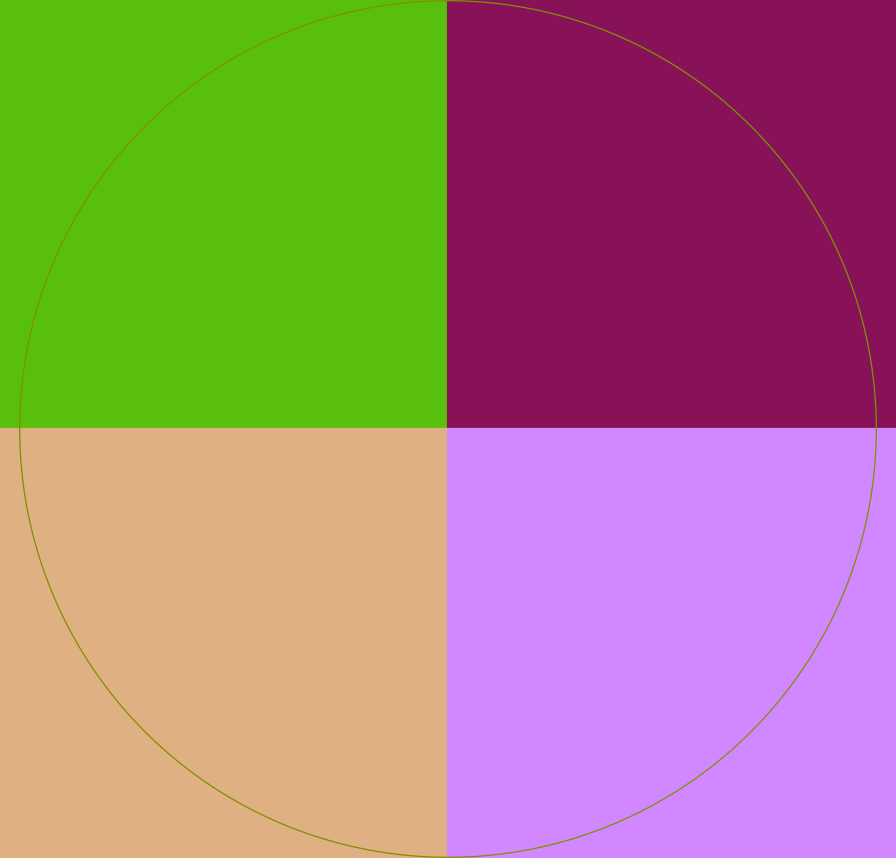
Reproduce this background procedurally as a WebGL 2 fragment shader.

```glsl
#version 300 es
precision highp float;
// Four flat colour quadrants with a thin olive ring touching top and bottom.

#define SPLIT vec2(0.4988, 0.5013)   // quadrant corner, as a share of the canvas
#define RING_RADIUS 0.4992           // in canvas heights
#define RING_WIDTH 0.0015            // in canvas heights
#define GREEN vec3(0.35, 0.75, 0.05)
#define PLUM vec3(0.53, 0.07, 0.34)
#define SAND vec3(0.87, 0.69, 0.51)
#define VIOLET vec3(0.82, 0.53, 1.00)
#define OLIVE vec3(0.50, 0.56, 0.02)

uniform vec2 u_resolution;
out vec4 fragColor;

// Four colours divided by one vertical and one horizontal edge.
vec3 quadrants(vec2 uv, vec2 pixel) {
  vec2 side = clamp((uv - SPLIT) / pixel + 0.5, 0.0, 1.0);
  vec3 lower = mix(SAND, VIOLET, side.x);
  vec3 upper = mix(GREEN, PLUM, side.x);
  return mix(lower, upper, side.y);
}

// Antialiased coverage of the ring outline.
float ringCoverage(vec2 p, float pixel) {
  float d = abs(length(p) - RING_RADIUS);
  float halfWidth = 0.5 * RING_WIDTH;
  float covered = min(d + 0.5 * pixel, halfWidth) - max(d - 0.5 * pixel, -halfWidth);
  return clamp(covered / pixel, 0.0, 1.0);
}

void main() {
  vec2 uv = gl_FragCoord.xy / u_resolution;
  vec2 centred = (gl_FragCoord.xy - 0.5 * u_resolution) / u_resolution.y;

  vec3 colour = quadrants(uv, 1.0 / u_resolution);
  colour = mix(colour, OLIVE, ringCoverage(centred, 1.0 / u_resolution.y));
  fragColor = vec4(colour, 1.0);
}
```
